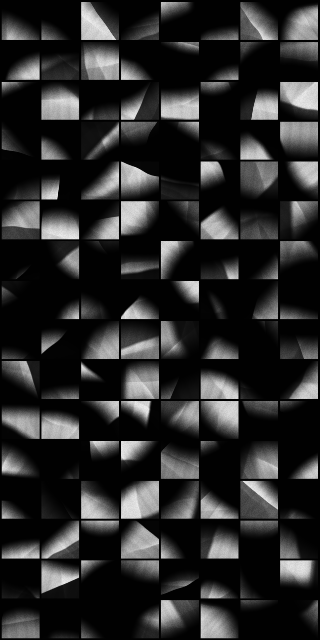
Give the GLSL for this pattern, as a WebGL 2 fragment shader.

```glsl
#version 300 es
precision highp float;
// Contact sheet of 8 x 16 grey tiles, each a soft glow cut by folds and lit ridges.

uniform vec2 u_resolution;
out vec4 fragColor;

const vec2 GRID = vec2(8.0, 16.0);     // tiles across and down
const float GUTTER = 0.042;            // dark gap, in tile widths
const vec3 GUTTER_COLOR = vec3(0.005);
const vec3 LIGHT_COLOR = vec3(1.0);
const vec2 PEAK_RANGE = vec2(0.66, 0.98);
const vec2 SHIFT_RANGE = vec2(-0.5, 1.25);
const vec2 REACH_RANGE = vec2(0.9, 1.9);
const float UPWARD_SHARE = 0.36;       // tiles lit from above
const float TILT_SPREAD = 1.9;
const int FOLDS = 4;
const float FOLD_BEND = 0.1;
const float RIDGE_GAIN = 0.55;
const float STREAK_GAIN = 0.06;
const float GRAIN = 0.05;
const float BRIGHTEST = 0.92;
const float PI = 3.14159;

// Four random values from a tile index and a salt.
vec4 hash4(vec2 id, float salt) {
  vec4 q = fract(vec4(id.xyx, salt) * vec4(0.1031, 0.1030, 0.0973, 0.1099));
  q += dot(q, q.wzxy + 33.33);
  return fract((q.xxyz + q.yzzw) * q.zywx);
}

// Gentle bends from layered sines.
float sineWarp(float x, float phase) {
  return 0.6 * sin(2.1 * x + phase) + 0.3 * sin(4.7 * x + 2.3 * phase);
}

// Broad light that fades along a curved horizon.
float glow(vec2 p, vec2 id) {
  vec4 shape = hash4(id, 1.7);
  vec4 tone = hash4(id, 5.3);
  float tilt = (shape.x - 0.5) * TILT_SPREAD + PI * step(1.0 - UPWARD_SHARE, shape.y);
  vec2 dir = vec2(sin(tilt), -cos(tilt));
  float across = dot(p, vec2(-dir.y, dir.x));
  float depth = dot(p, dir) - (shape.z - 0.35) * 0.5 * across * across;
  depth += mix(SHIFT_RANGE.x, SHIFT_RANGE.y, shape.w);
  float g = smoothstep(0.0, mix(REACH_RANGE.x, REACH_RANGE.y, tone.x), depth);
  float streaks = 1.0 + STREAK_GAIN * sineWarp(across * 5.0, tone.z * 6.0);
  // Light eases off again far past the horizon.
  float ease = 1.0 - 0.14 * max(depth - 1.2, 0.0);
  return g * streaks * ease * mix(PEAK_RANGE.x, PEAK_RANGE.y, tone.y);
}

// Darken one side of each fold and brighten a thin ridge on the other.
float foldLight(float light, vec2 p, vec2 id) {
  for (int i = 0; i < FOLDS; i++) {
    float salt = 11.0 + 7.3 * float(i);
    vec4 line = hash4(id, salt);
    vec4 look = hash4(id, salt + 3.1);
    float angle = line.x * 2.0 * PI;
    vec2 normal = vec2(cos(angle), sin(angle));
    float along = dot(p, vec2(-normal.y, normal.x));
    float side = dot(p, normal) + mix(-0.2, 1.0, line.y);
    side += FOLD_BEND * line.z * sineWarp(along, line.w * 6.0);
    float width = mix(0.025, 0.35, look.x * look.x);
    // The first fold cuts deepest; later ones only tint.
    float shade = i == 0 ? 0.6 * look.y * look.y : mix(0.65, 1.0, sqrt(look.y));
    light *= mix(shade, 1.0, smoothstep(-width, width, side));
    float falloff = exp(-abs(side) * (side > 0.0 ? 5.0 : 32.0));
    float fade = smoothstep(-1.2, 0.8, along * sign(look.w - 0.5));
    light += RIDGE_GAIN * look.z * look.z * falloff * fade * light;
  }
  return light;
}

void main() {
  vec2 uv = gl_FragCoord.xy / u_resolution;
  vec2 sheet = uv * (GRID + GUTTER);
  vec2 id = floor(sheet);
  vec2 local = fract(sheet);
  vec2 p = (local - GUTTER) / (1.0 - GUTTER) * 2.0 - 1.0;

  float light = foldLight(glow(p, id), p, id);
  // Roll the highlights off softly.
  light = light < 0.7 ? light : 0.7 + 0.22 * (1.0 - exp(-(light - 0.7) / 0.22));

  // Fine grain fixed to the tile, absent from the blacks.
  float grain = hash4(floor(local * 46.0), id.x + 8.0 * id.y).x - 0.5;
  light += GRAIN * grain * smoothstep(0.03, 0.3, light);
  light = clamp(light, 0.005, BRIGHTEST);

  // Smooth gutter on the lower and left side of each tile.
  vec2 pixel = (GRID + GUTTER) / u_resolution;
  vec2 inside = smoothstep(GUTTER - 0.5 * pixel, GUTTER + 0.5 * pixel, local);
  inside *= 1.0 - smoothstep(1.0 - 0.5 * pixel, vec2(1.0), local);
  fragColor = vec4(mix(GUTTER_COLOR, LIGHT_COLOR * light, inside.x * inside.y), 1.0);
}
```
